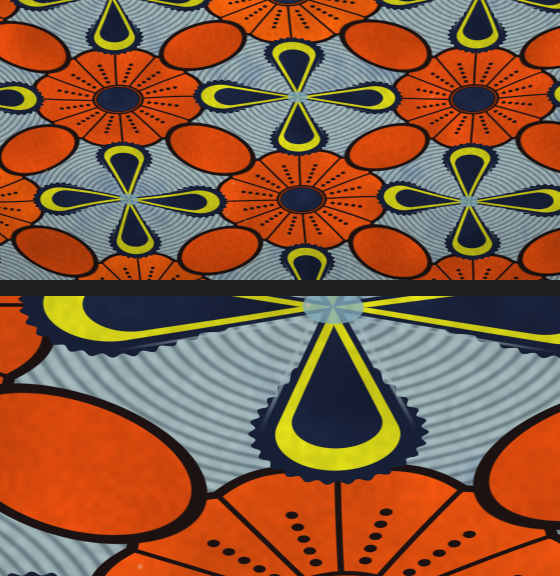
Top: the whole. Bottom: its middle third, enlarged.
Give the GLSL for this pattern, as a WebGL 2 fragment shader.

```glsl
#version 300 es
precision highp float;
// Wax-print cloth: scalloped orange flowers and four-petal crosses alternate on
// a slightly skewed checkerboard, with ovals joining the flowers diagonally.
// Mirror folds reduce every cell to one triangle holding one of each motif.
uniform vec2 u_resolution;
out vec4 outColor;

const float PI = 3.14159265;
const vec3 INK = vec3(0.11, 0.07, 0.07);
const vec3 NAVY = vec3(0.09, 0.12, 0.21);
const vec3 YELLOW = vec3(0.82, 0.81, 0.09);
const vec3 PALE = vec3(0.62, 0.70, 0.71);

float hash(vec2 p) {
  p = fract(p * vec2(0.1031, 0.1137));
  p += dot(p, p.yx + 33.33);
  return fract((p.x + p.y) * p.x * 91.7);
}

float noise(vec2 p) {
  vec2 i = floor(p), f = fract(p);
  f = f * f * (3.0 - 2.0 * f);
  return mix(mix(hash(i), hash(i + vec2(1, 0)), f.x),
             mix(hash(i + vec2(0, 1)), hash(i + vec2(1, 1)), f.x), f.y);
}

// Smooth-edged inside of a signed distance
float cover(float d) {
  float aa = 2.0 / u_resolution.y;
  return 1.0 - smoothstep(-aa, aa, d);
}

// Teardrop with its point at 0 and a round end of radius r at (c, 0)
float teardrop(vec2 p, float c, float r) {
  float s = r / c, k = sqrt(1.0 - s * s);
  return p.x * k + p.y * s < c * k ? p.y * k - p.x * s
                                   : length(p - vec2(c, 0.0)) - r;
}

void main() {
  // Canvas position, 2 wide by 1 high, measured from the top
  vec2 p = gl_FragCoord.xy / u_resolution * vec2(2.0, 1.0);
  p.y = 1.0 - p.y;

  // Skewed lattice with a little stretch in the cloth
  vec2 g;
  g.y = (p.y + 0.021) / 0.367;
  g.x = 2.0 + (p.x - 1.693) / (0.656 - 0.022 * g.y);
  g += 0.07 * (vec2(noise(p * 3.0), noise(p * 3.0 + 17.0)) - 0.5);

  // Fold so that a flower is at (0,0) and a cross at (1,0)
  vec2 cell = floor(g), q = fract(g);
  float flip = 1.0 - mod(cell.x + cell.y, 2.0);
  vec2 id = cell + vec2(flip, 0.0);
  if (flip > 0.5) q.x = 1.0 - q.x;
  if (q.x + q.y > 1.0) {
    q = 1.0 - q;
    id = cell + vec2(1.0 - flip, 1.0);
  }
  if (q.y > q.x) q = q.yx;
  vec2 m = vec2(1.0 - q.x, q.y);
  float vary = hash(id + 7.0);

  // Pale ground with blue blotches and fine arcs around the cross
  float blotch = noise(p * 9.0) * 0.6 + noise(p * 24.0) * 0.4;
  vec3 col = mix(PALE, vec3(0.42, 0.52, 0.66), 0.55 * smoothstep(0.5, 0.9, blotch));
  float arcs = 0.5 + 0.5 * cos(2.0 * PI * (length(m) + 0.02 * noise(p * 6.0)) / 0.034);
  col = mix(col, vec3(0.22, 0.29, 0.34), 0.5 * arcs * arcs);

  // Flower: scalloped disc, solid spokes and dotted rays
  float r = length(q);
  float turn = atan(q.y, q.x) / (PI / 6.0);
  float edge = r - 0.455 - 0.03 * abs(sin(turn * PI));
  vec3 orange = mix(vec3(0.92, 0.37, 0.04), vec3(0.84, 0.28, 0.06), vary);
  vec3 disc = orange * (0.9 + 0.2 * noise(p * 11.0));
  float spoke = abs(fract(turn + 0.5) - 0.5) * r * PI / 6.0;
  float ray = abs(fract(turn) - 0.5) * r * PI / 6.0;
  float dots = length(vec2(ray, (fract(r / 0.04) - 0.5) * 0.04)) - 0.012;
  dots = max(dots, abs(r - 0.26) - 0.1);
  disc = mix(disc, INK, cover(min(spoke - 0.006, dots)));

  // Flower centre with a thin orange ring
  float hub = r - mix(0.095, 0.12, vary);
  disc = mix(disc, INK, cover(hub - 0.03));
  disc = mix(disc, orange * 0.65, cover(abs(hub - 0.012) - 0.005));
  disc = mix(disc, NAVY * (0.9 + 0.7 * blotch), cover(hub));
  col = mix(col, INK, cover(edge - 0.014));
  col = mix(col, disc, cover(edge + 0.01));

  // Oval lying along the diagonal between two flowers
  vec2 o = vec2(q.x + q.y - 1.0, q.x - q.y) * 0.7071;
  float oval = (length(o / vec2(0.28, 0.19)) - 1.0) * 0.21;
  vec3 fill = vec3(0.86, 0.29, 0.05) * (0.85 + 0.25 * noise(p * 8.0 + 5.0));
  col = mix(col, INK, cover(oval - 0.012));
  col = mix(col, fill, cover(oval + 0.014));

  // Cross petal: frilled halo, yellow drop, navy heart
  float frill = 0.006 * cos(atan(m.y, m.x - 0.41) * 26.0);
  float halo = teardrop(m - vec2(0.07, 0.0), 0.34, 0.16) + frill;
  float drop = teardrop(m, 0.415, 0.115);
  float heart = teardrop(m - vec2(0.06, 0.0), 0.315, 0.083);
  col = mix(col, NAVY, cover(min(halo, drop - 0.012)));
  float rim = cover(abs(drop - 0.026) - 0.004) * (1.0 - smoothstep(0.25, 0.42, m.x));
  col = mix(col, PALE, 0.6 * rim);
  col = mix(col, YELLOW * (0.88 + 0.2 * blotch), cover(drop));
  col = mix(col, NAVY * (0.8 + 0.5 * blotch), cover(heart));
  col = mix(col, vec3(0.50, 0.66, 0.72), 0.8 * cover(length(m) - 0.055));

  // Worn specks, weave grain and uneven light
  vec2 grid = p * 45.0;
  vec2 speck = fract(grid) - 0.5;
  float worn = step(0.985, hash(floor(grid) + 3.0)) * cover((length(speck) - 0.12) / 45.0);
  col = mix(col, vec3(0.85, 0.75, 0.62), 0.5 * worn);
  col *= 0.95 + 0.09 * noise(p * 110.0);
  col *= 1.03 - 0.13 * smoothstep(0.55, 1.0, p.y) - 0.05 * abs(p.x - 1.0);
  outColor = vec4(col, 1.0);
}
```
